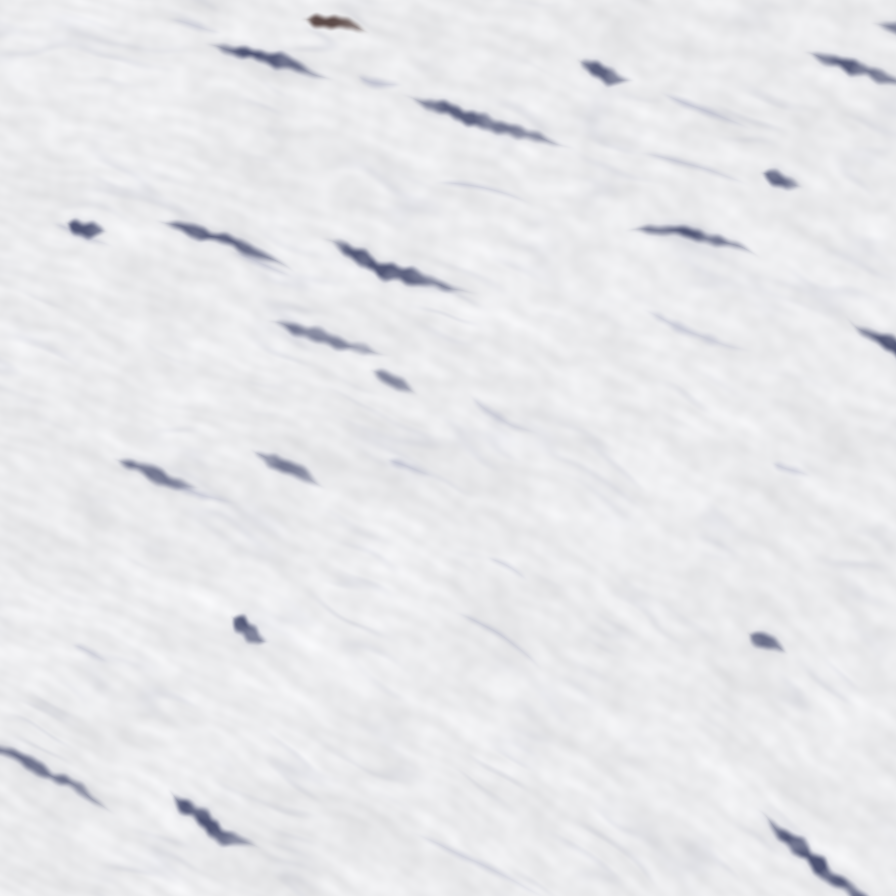
Give the GLSL for this texture, as a WebGL 1 fragment shader.

```glsl
precision highp float;
// Pale fibrous tissue with scattered slate-blue spindle nuclei and one rust fleck.

uniform vec2 u_resolution;

const vec3 PAPER = vec3(0.922, 0.923, 0.931);
const vec3 LILAC = vec3(0.70, 0.71, 0.79);
const vec3 SLATE = vec3(0.30, 0.32, 0.45);
const vec3 RUST = vec3(0.30, 0.22, 0.21);

vec2 hash2(vec2 p) {
  vec3 q = fract(p.xyx * vec3(0.1031, 0.1030, 0.0973));
  q += dot(q, q.yzx + 33.33);
  return fract((q.xx + q.yz) * q.zy);
}

vec2 gradientAt(vec2 cell) {
  float a = 6.2832 * hash2(cell + 57.0).x;
  return vec2(cos(a), sin(a));
}

// Gradient noise, roughly -0.7 to 0.7
float gradientNoise(vec2 p) {
  vec2 i = floor(p);
  vec2 f = fract(p);
  vec2 u = f * f * f * (f * (f * 6.0 - 15.0) + 10.0);
  vec2 e = vec2(1.0, 0.0);
  float low = mix(dot(gradientAt(i), f),
                  dot(gradientAt(i + e.xy), f - e.xy), u.x);
  float high = mix(dot(gradientAt(i + e.yx), f - e.yx),
                   dot(gradientAt(i + e.xx), f - e.xx), u.x);
  return mix(low, high, u.y);
}

vec2 rotate(vec2 p, float a) {
  float c = cos(a);
  float s = sin(a);
  return vec2(c * p.x - s * p.y, s * p.x + c * p.y);
}

// Downward slope of the fibres: steep at the bottom, shallow at the top
float fibreSlope(float y) {
  return mix(0.60, 0.25, y);
}

// Bent, ragged spindle with a dark head and a fading tail; size = half length, half width
float spindle(vec2 p, float angle, vec2 size, float bend, float seed, float soft) {
  vec2 q = rotate(p, -angle);
  float t = q.x / size.x;
  float wobble = gradientNoise(vec2(q.x * 30.0, seed * 40.0));
  float ragged = 1.0 + 0.9 * gradientNoise(vec2(q.x * 60.0, seed * 40.0 + 7.0));
  q.y -= bend * size.x * (t * t - 0.3) + wobble * size.y;
  float taper = mix(4.0, 1.8, smoothstep(-0.5, 0.5, t));
  float profile = 1.0 - pow(abs(t) + 0.0001, taper);
  float d = abs(q.y) - size.y * ragged * max(profile, 0.0);
  float ends = 1.0 - smoothstep(0.65, 1.2, abs(t));
  float fade = mix(1.0, 0.6, smoothstep(-0.2, 1.0, t));
  return ends * fade * (1.0 - smoothstep(-soft, soft, d));
}

// Spindles on a jittered grid; lengths and widths are ranges of half sizes
float scatter(vec2 p, vec2 cells, float seed, vec2 lengths, vec2 widths,
              vec2 density, float soft) {
  float cover = 0.0;
  vec2 home = floor(p * cells);
  for (int j = -1; j <= 1; j++) {
    for (int i = -1; i <= 1; i++) {
      vec2 id = home + vec2(float(i), float(j));
      vec2 place = hash2(id + seed);
      vec2 shape = hash2(id + seed + 19.7);
      vec2 style = hash2(id + seed + 43.1);
      vec2 center = (id + 0.1 + 0.8 * place) / cells;
      float present = step(hash2(id + seed + 71.3).x,
                           mix(density.x, density.y, center.y));
      float angle = -atan(fibreSlope(center.y)) + (style.x - 0.5) * 0.26;
      vec2 size = vec2(mix(lengths.x, lengths.y, pow(shape.x, 2.0)),
                       mix(widths.x, widths.y, shape.y));
      float mask = spindle(p - center, angle, size, (shape.y - 0.5) * 0.25,
                           place.x, soft);
      cover = max(cover, present * mask * mix(0.55, 1.0, sqrt(style.y)));
    }
  }
  return cover;
}

// Pale ground: cloudy tone, short wavy streaks and soft broken creases
vec3 tissue(vec2 p) {
  float across = p.y + (p.x - 0.5) * fibreSlope(p.y);
  across += 0.016 * gradientNoise(p * 7.0) + 0.006 * gradientNoise(p * 21.0);
  float cloud = gradientNoise(p * 5.0 + 3.0);
  float broad = gradientNoise(vec2(p.x * 8.0, across * 22.0));
  float fine = gradientNoise(vec2(p.x * 24.0, across * 62.0) + 31.0);
  float mottle = gradientNoise(p * 62.0 + 9.0);
  float ridge = 1.0 - abs(gradientNoise(vec2(p.x * 9.0, across * 30.0) + 83.0));
  float patchy = smoothstep(-0.05, 0.45, gradientNoise(p * 11.0 + 13.0));
  float crease = smoothstep(0.78, 1.0, ridge) * patchy;
  float tone = 0.018 * cloud + 0.036 * broad + 0.042 * fine + 0.022 * mottle;
  return PAPER + tone - crease * vec3(0.042, 0.040, 0.028);
}

void main() {
  vec2 p = gl_FragCoord.xy / u_resolution;
  vec3 color = tissue(p);

  // Faint out-of-focus threads and smudges
  float threads = scatter(p, vec2(4.0, 6.0), 5.0, vec2(0.02, 0.09),
                          vec2(0.001, 0.004), vec2(0.4, 0.75), 0.0055);
  color = mix(color, LILAC, 0.75 * threads);

  // Nuclei with a soft halo and mottled stain
  vec2 cells = vec2(5.0, 6.0);
  vec2 lengths = vec2(0.022, 0.105);
  vec2 widths = vec2(0.0045, 0.0080);
  vec2 density = vec2(0.5, 0.95);
  float halo = scatter(p, cells, 11.0, lengths, widths, density, 0.013);
  float nuclei = scatter(p, cells, 11.0, lengths, widths, density, 0.0048);
  float stain = clamp(0.9 + 0.5 * gradientNoise(p * 45.0), 0.0, 1.0);
  color = mix(color, LILAC, 0.6 * halo);
  color = mix(color, SLATE, nuclei * stain);

  // Single rust fleck near the top edge
  float fleck = spindle(p - vec2(0.375, 0.974), -0.2, vec2(0.034, 0.006), -0.1, 0.6, 0.0045);
  color = mix(color, RUST, 0.9 * fleck);

  gl_FragColor = vec4(color, 1.0);
}
```
